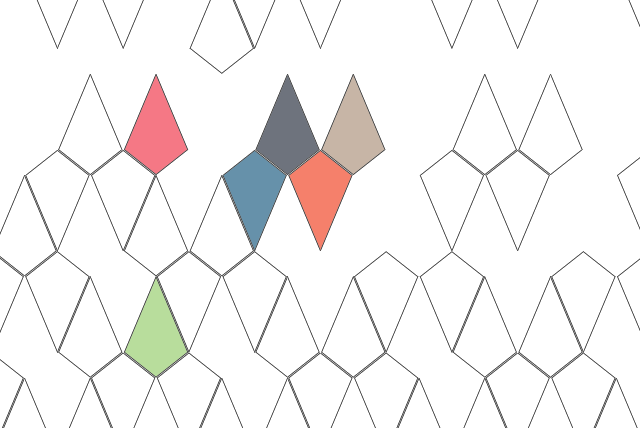
A Shadertoy shader for this pattern:

```glsl
// Signed distance to a kite: long point up, side corners on the x axis
float kiteDistance(vec2 p) {
    vec2 corner = vec2(0.963, 0.0);
    p.x = abs(p.x);
    float longEdge = dot(p - corner, normalize(vec2(2.294, 0.963)));
    float shortEdge = dot(p - corner, normalize(vec2(0.76, -0.963)));
    return max(longEdge, shortEdge);
}

// Each row leaves out one column in every group of three
bool isShown(ivec2 cell, bool up) {
    int phase = cell.x % 6;
    if (up) {
        if (cell.y == 0) return cell.x == 7;
        if (cell.y == 2) return phase != 3 && cell.x < 8;
        return phase != (cell.y == 4 ? 5 : 1);
    }
    if (cell.y == 0) return false;
    return phase != (cell.y == 3 ? 2 : cell.y == 2 ? 4 : 0);
}

vec3 kiteFill(ivec2 cell, bool up) {
    vec3 fill = vec3(1.0);
    if (up) {
        if (cell == ivec2(5, 1)) fill = vec3(0.96, 0.47, 0.52);   // pink
        if (cell == ivec2(9, 1)) fill = vec3(0.43, 0.45, 0.49);   // slate
        if (cell == ivec2(11, 1)) fill = vec3(0.78, 0.71, 0.65);  // sand
        if (cell == ivec2(5, 3)) fill = vec3(0.72, 0.865, 0.61);  // green
    } else {
        if (cell == ivec2(8, 1)) fill = vec3(0.40, 0.57, 0.665);  // blue
        if (cell == ivec2(10, 1)) fill = vec3(0.96, 0.50, 0.42);  // coral
    }
    return fill;
}

// One grid of kites; up kites stand on odd columns, down kites on even ones
void drawKites(inout vec3 color, vec2 p, float pixel, bool up) {
    float rowPitch = 3.081;
    float top = up ? -0.837 : 1.481;
    float row = floor((p.y - top) / rowPitch);
    float column = up ? 2.0 * floor(p.x / 2.0) + 1.0 : 2.0 * floor(p.x / 2.0 + 0.5);
    ivec2 cell = ivec2(int(column), int(row));
    if (!isShown(cell, up)) return;

    vec2 q = p - vec2(column, top + row * rowPitch + (up ? 2.307 : 0.773));
    if (up) q.y = -q.y;
    float d = kiteDistance(q);

    // Pixel coverage of the fill and of the thin outline
    float halfLine = 0.011;
    float outer = clamp((halfLine - d) / pixel + 0.5, 0.0, 1.0);
    float inner = clamp((-halfLine - d) / pixel + 0.5, 0.0, 1.0);
    color = mix(color, kiteFill(cell, up), inner);
    color = mix(color, vec3(0.08), outer - inner);
}

void mainImage(out vec4 fragColor, in vec2 fragCoord) {
    // One unit is one column pitch, y runs down from the top edge
    float pixel = 19.468 / iResolution.x;
    vec2 p = vec2(fragCoord.x, iResolution.y - fragCoord.y) * pixel + vec2(0.2535, 0.0);

    vec3 color = vec3(1.0);
    drawKites(color, p, pixel, true);
    drawKites(color, p, pixel, false);
    fragColor = vec4(color, 1.0);
}
```
